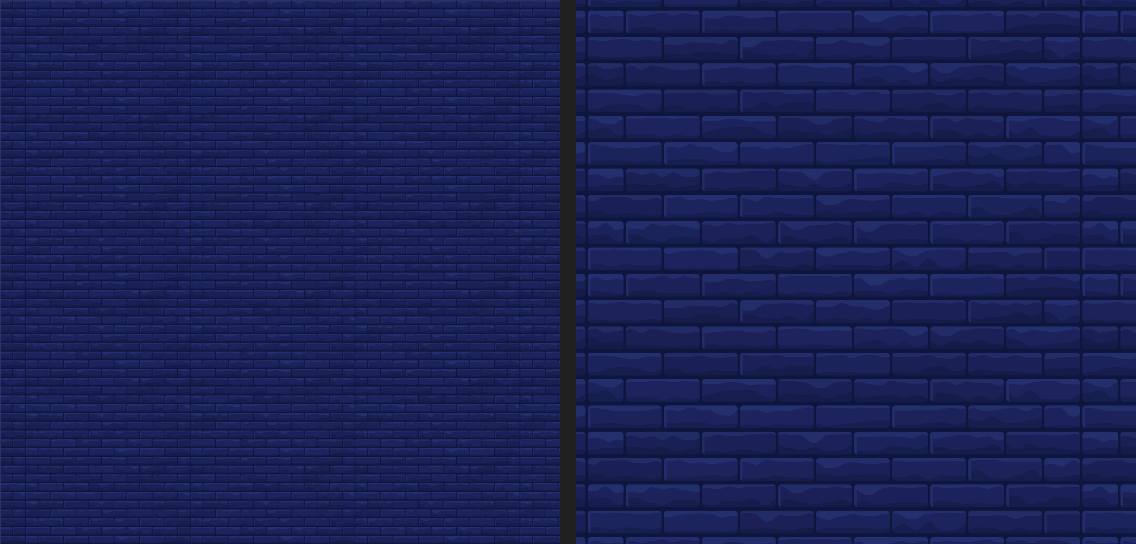
Left: the whole. Right: its middle third, enlarged.
Write a WebGL 1 fragment shader that draws this texture.

```glsl
precision highp float;

uniform vec2 u_resolution;

const vec2 BRICKS = vec2(22.08, 62.0);  // bricks across and rows down
const vec2 TILE = vec2(6.5, 10.0);      // repeating block in bricks and rows
const float TILE_START = 1.0;           // first block seam in bricks
const float BRICK_ASPECT = 2.884;       // brick width in row heights
const vec2 MORTAR_HALF = vec2(0.045, 0.070); // half joint widths in row heights
const float CORNER_RADIUS = 0.12;
const float LIGHT_WIDTH = 0.07;
const float LIGHT_WEAR = 0.16;
const float SHADE_WIDTH = 0.07;
const float SHADE_WEAR = 0.26;
const float CHIP_DEPTH = 0.22;
const float CHIP_SHARE = 0.35;
const float TONE_VARIATION = 0.10;
const float EDGE_BLUR = 0.4;            // in screen samples
const float RIM_WIDTH = 0.0014;         // pale rim at the top and left, in heights

const vec3 MORTAR_COLOR = vec3(0.060, 0.085, 0.240);
const vec3 BODY_COLOR = vec3(0.108, 0.131, 0.348);
const vec3 LIGHT_COLOR = vec3(0.137, 0.178, 0.418);
const vec3 SHADE_COLOR = vec3(0.086, 0.114, 0.300);
const vec3 RIM_COLOR = vec3(0.170, 0.220, 0.380);

float hash(vec2 p) {
  return fract(sin(dot(p, vec2(127.1, 311.7))) * 43758.5453);
}

// Smooth noise along one line, different for each seed
float lineNoise(float x, float seed) {
  float cell = floor(x);
  float t = fract(x);
  t = t * t * (3.0 - 2.0 * t);
  return mix(hash(vec2(cell, seed)), hash(vec2(cell + 1.0, seed)), t);
}

float roundedBox(vec2 p, vec2 halfSize, float radius) {
  vec2 q = abs(p) - halfSize + radius;
  return length(max(q, 0.0)) + min(max(q.x, q.y), 0.0) - radius;
}

// Coverage of the area where the distance is negative
float coverage(float dist, float blur) {
  return 1.0 - smoothstep(-blur, blur, dist);
}

void main() {
  vec2 uv = gl_FragCoord.xy / u_resolution;
  float blur = EDGE_BLUR * BRICKS.y / u_resolution.y;

  // Running bond inside each block, with half bricks at its seams
  vec2 grid = vec2(uv.x, 1.0 - uv.y) * BRICKS;
  float row = floor(grid.y);
  float shift = 0.5 * mod(row, 2.0);
  float along = mod(grid.x - TILE_START, TILE.x);
  float column = floor(along + shift);
  float left = max(column - shift, 0.0);
  float right = min(column - shift + 1.0, TILE.x);
  vec2 id = vec2(column, mod(row, TILE.y));

  // Position from the brick centre, in row heights
  vec2 p = vec2((along - 0.5 * (left + right)) * BRICK_ASPECT, 0.5 - fract(grid.y));
  vec2 halfSize = vec2(0.5 * (right - left) * BRICK_ASPECT, 0.5) - MORTAR_HALF;
  float brick = coverage(roundedBox(p, halfSize, CORNER_RADIUS), blur);
  float seed = 1.0 + id.x + id.y * 7.0;

  // Ragged light along the top, with a deeper chip on some bricks
  float chipped = step(1.0 - CHIP_SHARE, hash(id + 3.7));
  float chipX = (hash(id + 8.3) - 0.5) * 1.6 * halfSize.x;
  float chip = chipped * CHIP_DEPTH * (1.0 - smoothstep(0.1, 0.6, abs(p.x - chipX)));
  float lightWear = LIGHT_WEAR * mix(0.3, 1.7, hash(id + 6.4));
  float lightDepth = LIGHT_WIDTH + lightWear * lineNoise(p.x * 2.5, seed) + chip;
  float light = coverage(halfSize.y - p.y - lightDepth, blur);

  // Thin lit left end on some bricks
  float litEnd = step(0.6, hash(id + 5.1));
  light = max(light, 0.8 * litEnd * coverage(p.x + halfSize.x - 0.1, blur));

  // Ragged shade along the bottom
  float shadeWear = SHADE_WEAR * mix(0.2, 1.8, hash(id + 2.6));
  float shadeDepth = SHADE_WIDTH + shadeWear * lineNoise(p.x * 2.0, seed + 200.0);
  float shade = coverage(p.y + halfSize.y - shadeDepth, blur);

  vec3 face = mix(BODY_COLOR, SHADE_COLOR, shade);
  face = mix(face, LIGHT_COLOR, light);
  face *= 1.0 + TONE_VARIATION * (hash(id + 1.9) - 0.5);
  vec3 color = mix(MORTAR_COLOR, face, brick);

  // Pale rim
  float rimDist = min(uv.x * u_resolution.x / u_resolution.y, 1.0 - uv.y) - RIM_WIDTH;
  color = mix(color, RIM_COLOR, coverage(rimDist, 0.5 / u_resolution.y));
  gl_FragColor = vec4(color, 1.0);
}
```
